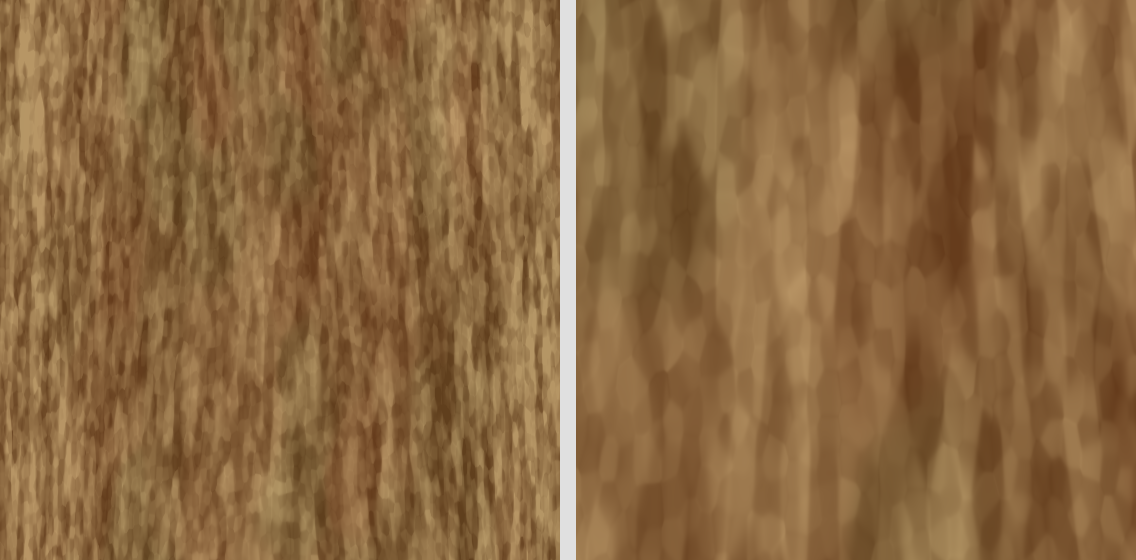
Left: the whole. Right: its middle third, enlarged.
This texture is drawn by a Shadertoy shader. Its source:

```glsl
// Brown wood with crisp, broken vertical grain, dark veins and faint reddish patches.
#define DARK_WOOD vec3(0.44, 0.30, 0.16)
#define LIGHT_WOOD vec3(0.66, 0.53, 0.35)
#define RED_TINT vec3(0.010, -0.004, -0.001)
#define BASE_TONE 0.49
#define LEAN 0.04
#define BROAD_CONTRAST 0.06
#define STREAK_CONTRAST 0.10
#define FIBRE_CONTRAST 0.23
#define FLECK_CONTRAST 0.15

vec3 hash3(vec2 p) {
    vec3 q = fract(vec3(p.xyx) * vec3(0.1031, 0.1030, 0.0973));
    q += dot(q, q.yxz + 33.33);
    return fract((q.xxy + q.yzz) * q.zyx);
}

// Cellular noise with staggered columns and narrow blends; mean 0, deviation about 1.
float cellNoise(vec2 p, float seed) {
    float column = floor(p.x);
    float toneSum = 0.0, powerSum = 0.00001;
    for (int i = -1; i <= 1; i++) {
        float cx = column + float(i);
        float y = p.y + 7.0 * hash3(vec2(cx + 9.0, seed)).x;
        for (int j = -1; j <= 1; j++) {
            vec2 cell = vec2(cx, floor(y) + float(j));
            vec3 rnd = hash3(cell + seed * 17.0 + 50.0);
            vec2 d = cell + 0.15 + 0.7 * rnd.xy - vec2(p.x, y);
            float w = max(0.0, 1.0 - dot(d, d) / 1.32);
            w *= w * w;
            w *= w;
            toneSum += w * (rnd.z - 0.5);
            powerSum += w * w;
        }
    }
    return 3.46 * toneSum / sqrt(powerSum);
}

// Soft dark line running from x = top to x = bottom.
float vein(vec2 uv, float top, float bottom, float width) {
    float d = (uv.x - mix(bottom, top, uv.y)) / width;
    return exp(-d * d);
}

void mainImage(out vec4 fragColor, in vec2 fragCoord) {
    vec2 uv = fragCoord / iResolution.xy;

    // Fibres spread slightly outward toward the bottom.
    vec2 grain = uv;
    grain.x += LEAN * (1.0 - uv.y) * sin(6.2832 * uv.x);

    // Pale sides and dark veins.
    float side = smoothstep(0.22, 0.45, abs(uv.x - 0.5));
    float waver = 0.004 * sin(8.0 * uv.y) + 0.002 * sin(21.0 * uv.y + 1.0);
    vec2 veinUv = uv + vec2(waver, 0.0);
    float tone = BASE_TONE + 0.20 * side;
    tone -= 0.24 * vein(veinUv, 0.315, 0.325, 0.018);
    tone -= 0.34 * vein(veinUv, 0.720, 0.820, 0.022);
    tone -= 0.17 * vein(veinUv, 0.290, 0.170, 0.065);
    tone -= 0.15 * vein(veinUv, 0.500, 0.560, 0.055);

    // Grain layers from broad to fine.
    float crispness = mix(0.88, 1.18, side);
    tone += BROAD_CONTRAST * cellNoise(grain * vec2(12.0, 2.0), 1.0);
    tone += STREAK_CONTRAST * cellNoise(grain * vec2(34.0, 4.0), 2.0);
    tone += FIBRE_CONTRAST * crispness * cellNoise(grain * vec2(80.0, 13.0), 3.0);
    tone += FLECK_CONTRAST * crispness * cellNoise(grain * vec2(112.0, 46.0), 4.0);

    // Colour ramp with faint reddish streaks away from the sides.
    vec3 colour = mix(DARK_WOOD, LIGHT_WOOD, clamp(tone, -0.25, 1.25));
    float patches = cellNoise(grain * vec2(14.0, 5.0), 5.0);
    colour += RED_TINT * patches * (1.0 - 0.7 * side);
    fragColor = vec4(colour, 1.0);
}
```
